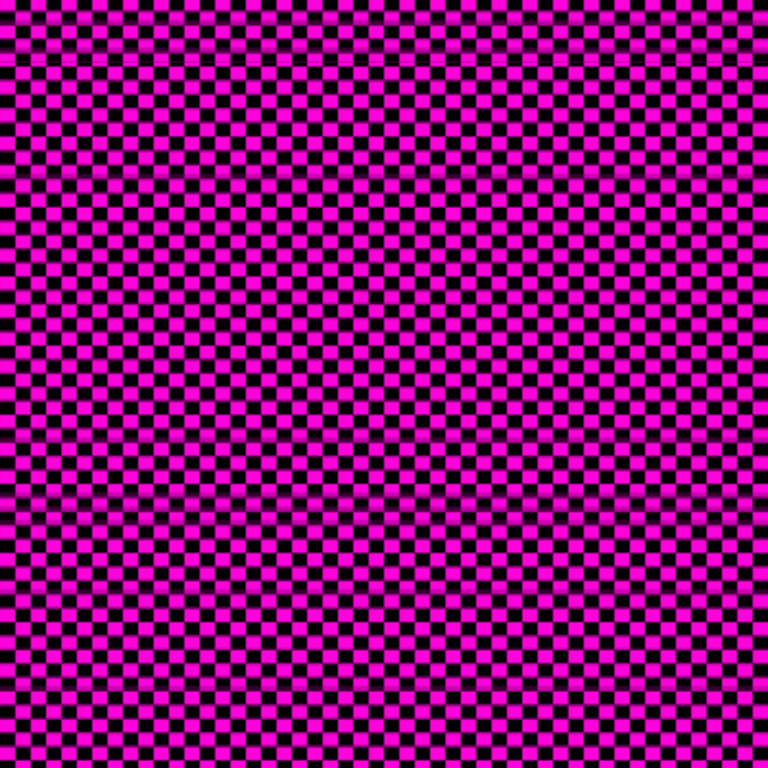
Reproduce this pattern procedurally as a three.js fragment shader.

```glsl
varying vec2 vUv;

float hash(float n) {
  n = fract(n * 0.1031);
  n *= n + 33.33;
  return fract(n * (n + n));
}

// Integral of a square wave that is 1 on even bands and 0 on odd bands
float bandArea(float t) {
  return 2.0 * floor(0.5 * t) * 0.5 + min(mod(t, 2.0), 1.0);
}

// Share of one grid step covered by even bands
float stepCoverage(float i, float bandSize) {
  return bandSize * (bandArea((i + 1.0) / bandSize) - bandArea(i / bandSize));
}

// Bands averaged over grid steps, with linear ramps between the steps
float softBands(float p, float bandSize) {
  float q = clamp(p - 0.5, 0.0, 299.0);
  float i = floor(q);
  return mix(stepCoverage(i, bandSize), stepCoverage(i + 1.0, bandSize), q - i);
}

void main() {
  // Grid of 300 steps, counted from the top left
  vec2 grid = 300.0 * vec2(vUv.x, 1.0 - vUv.y);
  grid.y += smoothstep(0.7, 0.9, vUv.y);

  // 50 columns; the row height leaves every fifth row edge crisp
  float columns = softBands(grid.x, 6.0);
  float rows = softBands(grid.y, 5.4);

  // A few rows fade along their lower edge, more often near the top
  float row = grid.y / 5.4;
  float within = fract(row);
  float chance = mix(0.08, 0.3, smoothstep(0.6, 1.0, vUv.y));
  float worn = step(hash(floor(row) + 7.0), chance);
  float lowerEdge = smoothstep(0.5, 0.75, within) * (1.0 - smoothstep(0.92, 1.0, within));
  rows = mix(rows, 0.5, 0.4 * worn * lowerEdge);

  float checker = mix(1.0 - columns, columns, rows);
  vec3 black = vec3(0.01, 0.0, 0.01);
  vec3 magenta = vec3(0.99, 0.01, 0.86);
  gl_FragColor = vec4(mix(black, magenta, checker), 1.0);
}
```
